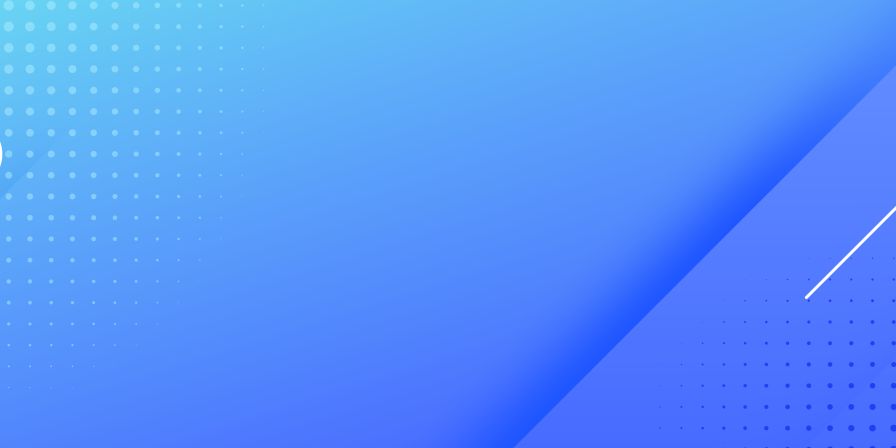
Write a Shadertoy shader that draws this background.

```glsl
// Abstract banner: a cyan-to-blue gradient under a diagonal panel with a soft shadow.
// Two halftone grids shrink away from opposite corners; thin white accents go on top.
// Lengths are in canvas heights, with the origin at the lower left.

const float SPACING = 0.0474;

// Coverage of a shape from its signed distance (negative inside).
float fill(float dist) {
    return clamp(0.5 - dist * iResolution.y, 0.0, 1.0);
}

// Signed distance to the rising 45 degree line x - y = offset.
float diagonal(vec2 p, float offset) {
    return (p.x - p.y - offset) * 0.7071;
}

float segment(vec2 p, vec2 a, vec2 b) {
    vec2 ab = b - a;
    return length(p - a - ab * clamp(dot(p - a, ab) / dot(ab, ab), 0.0, 1.0));
}

// Dots on a square grid, shrinking to nothing at an elliptical border.
float halftone(vec2 p, vec2 origin, vec2 center, vec2 extent, float maxRadius) {
    vec2 dotCenter = floor((p - origin) / SPACING + 0.5) * SPACING + origin;
    float falloff = max(1.0 - length((dotCenter - center) / extent), 0.0);
    float radius = maxRadius * pow(falloff, 0.8);
    float visible = min(radius * iResolution.y * 1.5, 1.0);
    return fill(length(p - dotCenter) - radius) * visible;
}

void mainImage(out vec4 fragColor, in vec2 fragCoord) {
    vec2 p = fragCoord / iResolution.y;
    float along = p.x + p.y;

    // Background gradient, mostly vertical with a slight slant
    float t = (0.27 * p.x + 0.86 * (1.0 - p.y)) / 1.13;
    vec3 color = mix(vec3(0.41, 0.84, 0.95), vec3(0.36, 0.65, 0.98), smoothstep(-0.2, 0.5, t) * 0.2 + min(t / 0.42, 1.0) * 0.8);
    color = mix(color, vec3(0.29, 0.43, 1.0), clamp((t - 0.42) / 0.58, 0.0, 1.0));

    // Small diagonal fold at the left edge
    float fold = diagonal(p, -0.557);
    float foldShade = exp(min(fold, 0.0) / 0.06) * smoothstep(0.95, 0.5, along);
    color = mix(color, vec3(0.27, 0.62, 0.95), 0.5 * foldShade * fill(fold));

    // Light dots in the upper left
    float lightDots = halftone(p, vec2(0.0195, 0.988), vec2(0.0, 1.0), vec2(0.65, 0.93), 0.0117);
    color = mix(color, vec3(0.68, 0.93, 1.0), 0.5 * lightDots);

    // Shadow cast by the panel, weaker toward the top right
    float panel = diagonal(p, 1.146);
    float shadow = smoothstep(-0.24, 0.02, panel);
    shadow *= shadow * mix(0.35, 1.0, smoothstep(3.0, 2.1, along));
    color = mix(color, vec3(0.11, 0.33, 1.0), shadow);

    // Diagonal panel with a faint second fold in its corner
    vec3 panelColor = mix(vec3(0.28, 0.42, 1.0), vec3(0.38, 0.55, 1.0), clamp(p.y / 0.86, 0.0, 1.0));
    float corner = diagonal(p, 1.797);
    float cornerShade = exp(min(corner, 0.0) / 0.05) * fill(corner);
    panelColor = mix(panelColor, vec3(0.22, 0.36, 1.0), 0.2 * cornerShade);

    // Dark dots in the lower right
    float darkDots = halftone(p, vec2(1.995, 0.0443), vec2(2.0, 0.0), vec2(0.6, 0.48), 0.0082);
    panelColor = mix(panelColor, vec3(0.12, 0.22, 0.95), 0.9 * darkDots);
    color = mix(color, panelColor, fill(-panel));

    // White accents: a slanted stroke and the rim of a disc
    float stroke = segment(p, vec2(1.8, 0.336), vec2(2.1, 0.636)) - 0.0034;
    float disc = length(p - vec2(-0.0755, 0.656)) - 0.0807;
    color = mix(color, vec3(1.0), fill(min(stroke, disc)));

    fragColor = vec4(color, 1.0);
}
```
